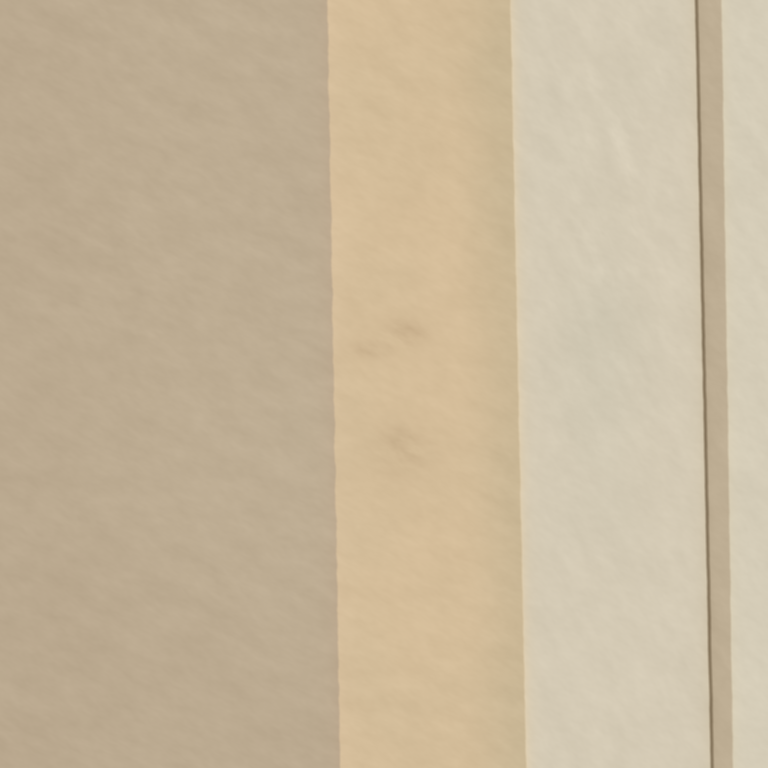
Reproduce this texture procedurally as a Shadertoy shader.

```glsl
// Edge positions: x at the bottom, x at the top
const vec2 EDGE_PEACH = vec2(0.4430, 0.4262);
const vec2 EDGE_CREAM = vec2(0.6850, 0.6645);
const vec2 EDGE_GROOVE = vec2(0.9275, 0.9070);
const vec2 EDGE_RIGHT = vec2(0.9545, 0.9395);

const vec3 WALL_SHADE = vec3(0.722, 0.652, 0.552);
const vec3 WALL_LIGHT = vec3(0.750, 0.685, 0.584);
const vec3 PEACH = vec3(0.836, 0.743, 0.604);
const vec3 PEACH_SHADE = vec3(0.782, 0.712, 0.582);
const vec3 CREAM = vec3(0.832, 0.792, 0.708);
const vec3 CREAM_COOL = vec3(0.815, 0.782, 0.700);
const vec3 RIM_LIGHT = vec3(0.880, 0.807, 0.680);
const vec3 REVEAL = vec3(0.745, 0.682, 0.580);
const vec3 GROOVE = vec3(0.490, 0.425, 0.330);
const vec3 RIGHT_WALL = vec3(0.836, 0.802, 0.720);
const vec3 STAIN = vec3(0.090, 0.095, 0.090);

const float EDGE_SOFTNESS = 0.0022;
const float EDGE_WOBBLE = 0.0016;
const float GROOVE_WIDTH = 0.0020;
const float PLASTER_RELIEF = 0.030;
const float FINE_GRAIN = 0.018;

vec2 hashGradient(vec2 cell) {
    vec3 p = fract(cell.xyx * vec3(0.1031, 0.1030, 0.0973));
    p += dot(p, p.yzx + 33.33);
    float angle = 6.28318 * fract((p.x + p.y) * p.z);
    return vec2(cos(angle), sin(angle));
}

float gradientNoise(vec2 p) {
    vec2 i = floor(p), f = fract(p);
    vec2 u = f * f * f * (f * (f * 6.0 - 15.0) + 10.0);
    float a = dot(hashGradient(i), f);
    float b = dot(hashGradient(i + vec2(1, 0)), f - vec2(1, 0));
    float c = dot(hashGradient(i + vec2(0, 1)), f - vec2(0, 1));
    float d = dot(hashGradient(i + vec2(1, 1)), f - vec2(1, 1));
    return mix(mix(a, b, u.x), mix(c, d, u.x), u.y);
}

float fbm(vec2 p) {
    float sum = 0.0, amplitude = 0.55;
    for (int i = 0; i < 4; i++) {
        sum += amplitude * gradientNoise(p);
        p = mat2(1.6, 1.2, -1.2, 1.6) * p + 7.3;
        amplitude *= 0.55;
    }
    return sum;
}

// Coordinates along and across a brush direction
vec2 brushed(vec2 p, float angle, vec2 scale) {
    float c = cos(angle), s = sin(angle);
    return vec2(c * p.x + s * p.y, c * p.y - s * p.x) * scale;
}

// Signed horizontal distance to a leaning edge, positive to its right
float edgeDistance(vec2 uv, vec2 edge, float wobble) {
    return uv.x - mix(edge.x, edge.y, uv.y) + wobble;
}

float blob(vec2 uv, vec2 center, vec2 radius) {
    vec2 d = (uv - center) / radius;
    return exp(-dot(d, d));
}

void mainImage(out vec4 fragColor, in vec2 fragCoord) {
    vec2 uv = fragCoord / iResolution.xy;
    float soft = max(EDGE_SOFTNESS, 0.75 / iResolution.x);

    float wobble = EDGE_WOBBLE * fbm(vec2(uv.x * 5.0, uv.y * 30.0));
    float dPeach = edgeDistance(uv, EDGE_PEACH, wobble * 2.0);
    float dCream = edgeDistance(uv, EDGE_CREAM, wobble);
    float dGroove = edgeDistance(uv, EDGE_GROOVE, wobble * 0.6);
    float dRight = edgeDistance(uv, EDGE_RIGHT, wobble);
    float onPeach = smoothstep(-soft, soft, dPeach);
    float onCream = smoothstep(-soft, soft, dCream);
    float onReveal = smoothstep(-soft, soft, dGroove);
    float onRight = smoothstep(-soft, soft, dRight);

    // Plaster relief: shallow strokes on the left, steep ones on the cream
    float shallow = fbm(brushed(uv, -0.45, vec2(16.0, 38.0)));
    float steep = fbm(brushed(uv, -1.05, vec2(14.0, 34.0)) + 19.0);
    float grain = fbm(brushed(uv, -0.50, vec2(55.0, 110.0)) + 41.0);
    float cloud = fbm(uv * 4.0 + 3.0);

    // Shaded wall, lighter toward its middle and lower right
    float wallLight = 0.36 + 0.35 * smoothstep(0.0, 0.3, uv.x)
                    - 0.20 * smoothstep(0.45, 0.0, uv.y) + 0.45 * cloud;
    vec3 color = mix(WALL_SHADE, WALL_LIGHT, clamp(wallLight, 0.0, 1.0));
    color -= vec3(0.004, 0.015, 0.014) * exp(-abs(dPeach) / 0.010);

    // Peach band, dulling toward the cream corner
    float dulling = 0.75 * smoothstep(-0.085, 0.0, dCream) + 0.12 + 0.5 * cloud;
    vec3 peach = mix(PEACH, PEACH_SHADE, clamp(dulling, 0.0, 1.0));
    peach += vec3(0.014, 0.010, 0.012) * exp(-max(dPeach, 0.0) / 0.014);
    float stain = blob(uv, vec2(0.525, 0.565), vec2(0.035, 0.025))
                + 0.8 * blob(uv, vec2(0.475, 0.545), vec2(0.030, 0.014))
                + 0.9 * blob(uv, vec2(0.525, 0.415), vec2(0.045, 0.040));
    peach -= STAIN * stain * clamp(0.30 + 1.5 * shallow, 0.0, 1.0);
    color = mix(color, peach, onPeach);

    // Cream band with a warm rim and a cooler worn patch
    float cool = blob(uv, vec2(0.78, 0.54), vec2(0.06, 0.16)) + 0.8 * cloud;
    vec3 cream = mix(CREAM, CREAM_COOL, clamp(cool, 0.0, 1.0));
    cream = mix(cream, RIM_LIGHT, 0.8 * exp(-max(dCream, 0.0) / 0.007));
    cream = mix(cream, PEACH_SHADE, 0.35 * exp(min(dGroove, 0.0) / 0.008));
    cream += 0.045 * max(steep, 0.0) * blob(uv, vec2(0.80, 0.78), vec2(0.06, 0.20));
    color = mix(color, cream, onCream);

    // Narrow reveal, groove line and far right wall
    color = mix(color, REVEAL - 0.025 * exp(-max(dGroove, 0.0) / 0.006), onReveal);
    float rightRim = exp(-max(dRight, 0.0) / 0.006);
    color = mix(color, RIGHT_WALL + vec3(0.012, 0.004, -0.012) * rightRim, onRight);
    float line = 1.0 - smoothstep(GROOVE_WIDTH - soft, GROOVE_WIDTH + soft, abs(dGroove));
    color = mix(color, GROOVE, 0.9 * line);

    color += PLASTER_RELIEF * mix(shallow, steep, onCream) + FINE_GRAIN * grain;
    fragColor = vec4(clamp(color, 0.0, 1.0), 1.0);
}
```
